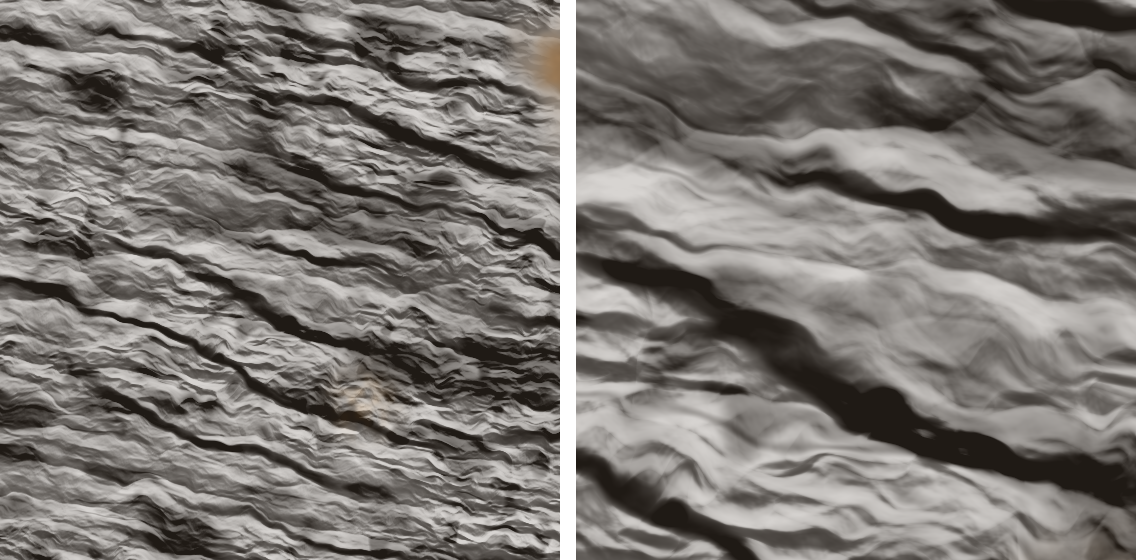
Left: the whole. Right: its middle third, enlarged.
This texture is drawn by a Shadertoy shader. Its source:

```glsl
// Weathered grey shale: dipping ledges, broken flakes, rubble and a tan stain.
#define DIP 0.21
#define LEDGES 8.0
#define LEDGE_RELIEF 0.055
#define SLAB_RELIEF 0.85
#define FLAKE_RELIEF 0.030
#define BASE_TONE 0.535
#define LIGHT_GAIN 0.27
#define SHADOW 0.27
#define STAIN vec3(0.56, 0.44, 0.31)
#define PALE_DUST vec3(0.73, 0.69, 0.65)

vec2 hash2(vec2 p) {
    vec2 k = vec2(dot(p, vec2(127.1, 311.7)), dot(p, vec2(269.5, 183.3)));
    return fract(sin(k) * 43758.5453);
}

float noise(vec2 p) {
    vec2 i = floor(p), f = fract(p);
    f = f * f * (3.0 - 2.0 * f);
    float low = mix(hash2(i).x, hash2(i + vec2(1, 0)).x, f.x);
    float high = mix(hash2(i + vec2(0, 1)).x, hash2(i + vec2(1, 1)).x, f.x);
    return mix(low, high, f.y);
}

float fbm(vec2 p) {
    float sum = 0.0, amp = 0.5;
    for (int i = 0; i < 4; i++) {
        sum += amp * noise(p);
        p = mat2(1.6, 1.2, -1.2, 1.6) * p + 7.3;
        amp *= 0.5;
    }
    return sum / 0.9375;
}

// Creased noise: sharp crests and broken edges
float flakes(vec2 p) {
    float sum = 0.0, amp = 0.6;
    for (int i = 0; i < 3; i++) {
        sum += amp * (1.0 - abs(2.0 * noise(p) - 1.0));
        p = mat2(1.7, 0.5, -0.6, 1.6) * p + 5.7;
        amp *= 0.55;
    }
    return sum;
}

// Overlapping tilted stones, the highest one visible
float slabs(vec2 p) {
    vec2 cell = floor(p);
    float top = -2.0;
    for (int j = -1; j <= 1; j++)
    for (int i = -1; i <= 1; i++) {
        vec2 id = cell + vec2(i, j);
        vec2 d = p - id - 0.1 - 0.8 * hash2(id);
        vec2 tilt = hash2(id + 17.0) - vec2(0.5, 0.75);
        top = max(top, 0.4 * hash2(id + 41.0).x + dot(tilt, d) - dot(d, d));
    }
    return top;
}

// Canvas position to bedding space: x along the strata, y across them
vec2 bedding(vec2 p) {
    float c = cos(DIP), s = sin(DIP);
    vec2 q = mat2(c, s, -s, c) * p;
    q.y += 0.05 * (fbm(q * vec2(2.2, 3.0)) - 0.5);
    q += 0.016 * (vec2(noise(q * 17.0), noise(q * 17.0 + 31.0)) - 0.5);
    return q + 0.009 * (vec2(noise(q * 48.0), noise(q * 48.0 + 11.0)) - 0.5);
}

float ledgePhase(vec2 q) {
    return fract(q.y * LEDGES + 1.1 * noise(q * vec2(1.7, 2.5) + 4.0)
        + 0.5 * noise(q * vec2(7.0, 12.0)));
}

// Ledges die out and reappear along their length
float ledgeStrength(vec2 q) {
    return smoothstep(0.4, 0.75, noise(q * vec2(4.5, 9.0) + 50.0));
}

float rubbleMask(vec2 q) {
    return smoothstep(0.36, 0.60, fbm(q * vec2(3.5, 8.0) + 12.0));
}

float height(vec2 p) {
    vec2 q = bedding(p);
    float f = ledgePhase(q), rubble = rubbleMask(q);
    float h = LEDGE_RELIEF * ledgeStrength(q) * smoothstep(0.0, 0.2, f) * (1.0 - f);
    h += SLAB_RELIEF * slabs(q * vec2(4.5, 16.0)) / 17.0;
    h += SLAB_RELIEF * mix(0.4, 0.9, rubble) * slabs(q * vec2(14.0, 40.0) + 9.0) / 40.0;
    h += FLAKE_RELIEF * mix(0.35, 1.0, rubble) * flakes(q * vec2(17.0, 38.0) + 23.0);
    h += 0.012 * mix(0.5, 1.0, rubble) * fbm(q * vec2(45.0, 80.0));
    return h;
}

void mainImage(out vec4 fragColor, in vec2 fragCoord) {
    vec2 p = fragCoord / iResolution.y;
    vec2 q = bedding(p);
    float rubble = rubbleMask(q);

    // Light from above, slightly from the right
    vec2 e = 0.0018 * normalize(vec2(0.3, 1.0));
    float slope = (height(p - e) - height(p + e)) / (2.0 * length(e));
    float tone = BASE_TONE + LIGHT_GAIN * slope / sqrt(1.0 + slope * slope);
    tone += 0.20 * (fbm(q * vec2(3.0, 7.0) + 80.0) - 0.5);
    tone += 0.18 * (fbm(q * vec2(34.0, 75.0) + 5.0) - 0.5);

    // Short lens-shaped shadows under the ledges, denser at the upper right
    float f = ledgePhase(q);
    float corner = smoothstep(1.1, 1.7, p.x + p.y);
    float overhang = smoothstep(0.0, 0.06, f) * smoothstep(0.28, 0.08, f);
    float lens = smoothstep(0.62, 0.86, noise(q * vec2(6.5, 23.0) + 61.0) + 0.1 * corner);
    tone -= SHADOW * max(0.7 * overhang * ledgeStrength(q), lens);

    // Broken bedding cracks and pits between the fragments
    float crack = smoothstep(0.13, 0.0, abs(noise(q * vec2(9.0, 42.0)) - 0.5));
    tone -= 0.17 * crack * smoothstep(0.45, 0.7, noise(q * vec2(15.0, 26.0) + 3.0));
    float pit = smoothstep(0.60, 0.85, noise(q * vec2(32.0, 62.0) + 70.0));
    tone -= 0.24 * pit * mix(0.2, 1.0, rubble);
    tone = clamp(tone, 0.10, 0.83);

    // Warm grey, browner in the shadows
    vec3 color = tone + mix(vec3(0.022, 0.0, -0.02), vec3(0.010, 0.0, -0.010), tone);

    // Blurred tan stain with a ragged pale rim, and a faint ochre scatter
    vec2 d = (p - vec2(1.02, 0.87)) / vec2(0.75, 1.1);
    float reach = length(d) + 0.14 * (fbm(p * 11.0) - 0.5);
    color = mix(color, PALE_DUST, 0.75 * smoothstep(0.17, 0.07, reach));
    color = mix(color, STAIN * (0.7 + 0.6 * fbm(p * 14.0)), smoothstep(0.11, 0.02, reach));
    float ochre = smoothstep(0.10, 0.0, length(p - vec2(0.65, 0.28)));
    color += ochre * noise(p * 70.0) * vec3(0.11, 0.06, 0.0);

    fragColor = vec4(clamp(color, 0.0, 1.0), 1.0);
}
```
